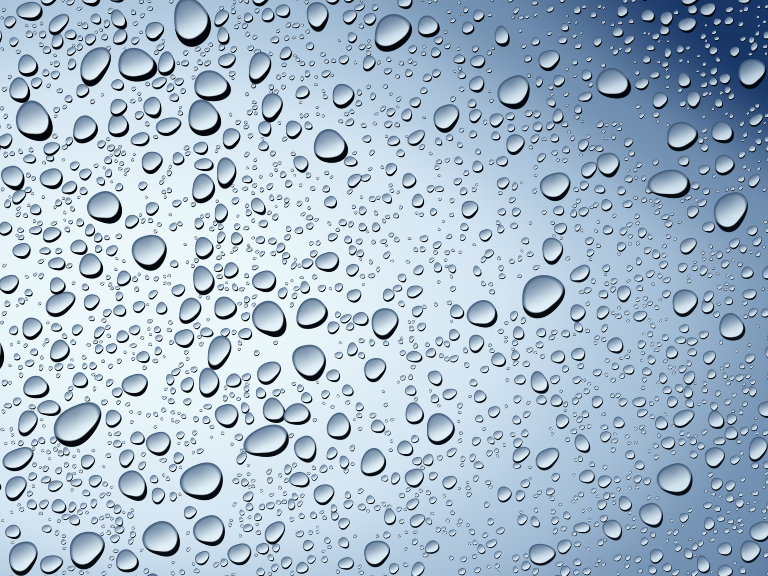
Give the GLSL for this texture, as a Shadertoy shader.

```glsl
const int LAYERS = 5;
const vec3 PALE = vec3(0.92, 0.97, 0.98);
const vec3 SKY = vec3(0.84, 0.905, 0.955);
const vec3 HAZE = vec3(0.67, 0.77, 0.86);
const vec3 STEEL = vec3(0.45, 0.57, 0.70);
const vec3 DEEP = vec3(0.09, 0.21, 0.40);
const vec3 RIM = vec3(0.20, 0.31, 0.44);
const vec3 INK = vec3(0.01, 0.02, 0.04);
const vec3 GLINT = vec3(0.89, 0.945, 0.975);
const vec2 SHADE_DIR = vec2(0.42, -0.907);

struct Drop {
    vec2 centre;
    float radius;   // zero when the cell is empty
    vec2 shape;     // random values for outline
};

// Arithmetic hash, three values per cell and layer
vec3 hash3(vec3 p) {
    p = fract(p * vec3(0.1031, 0.1030, 0.0973));
    p += dot(p, p.yxz + 33.33);
    return fract((p.xxy + p.yxx) * p.zyx);
}

float layerSize(int layer) {
    return 0.102 * pow(0.6, float(layer));
}

// Drops crowd the left side and thin out in the middle
float density(vec2 p, int layer) {
    float left = 1.0 - smoothstep(0.3, 0.75, p.x);
    float right = smoothstep(0.85, 1.25, p.x);
    float base = layer < 2 ? 0.20 : (layer < 4 ? 0.42 : 0.20);
    float crowd = layer < 2 ? 0.52 : 0.28;
    return base + crowd * left + 0.20 * right;
}

Drop dropAt(vec2 cell, int layer) {
    float size = layerSize(layer);
    vec3 place = hash3(vec3(cell + 17.0, float(layer) * 7.0 + 3.0));
    vec3 form = hash3(vec3(cell + 71.0, float(layer) * 5.0 + 29.0));
    vec2 centre = (cell + 0.5 + 0.6 * (place.xy - 0.5)) * size;
    float radius = size * mix(0.17, 0.34, pow(form.x, 1.4));
    radius *= step(place.z, density(centre, layer));
    return Drop(centre, radius, form.yz);
}

// Coordinates in which the outline of the drop has length one
vec2 dropSpace(vec2 p, Drop drop) {
    vec2 q = (p - drop.centre) / drop.radius;
    float lean = mix(-0.6, 1.7, drop.shape.x);
    vec2 axis = vec2(sin(lean), cos(lean));
    float stretch = mix(1.0, 1.45, drop.shape.y * drop.shape.y);
    q += axis * dot(q, axis) * (1.0 / stretch - 1.0);
    float angle = atan(q.y, q.x);
    float phase = 6.2832 * fract(drop.shape.x * 7.0 + drop.shape.y);
    float wobble = 0.06 * sin(2.0 * angle + phase) + 0.05 * sin(3.0 * angle - phase);
    return q / (1.0 + wobble);
}

// True when a larger drop already occupies the place
bool crowded(Drop drop, int layer) {
    for (int j = 0; j < layer; j++) {
        vec2 home = floor(drop.centre / layerSize(j));
        for (int k = 0; k < 9; k++) {
            Drop other = dropAt(home + vec2(k % 3 - 1, k / 3 - 1), j);
            float reach = 1.15 * (other.radius + drop.radius);
            if (other.radius > 0.0 && distance(other.centre, drop.centre) < reach) return true;
        }
    }
    return false;
}

// Soft light from the left, deep blue in the upper right
vec3 backdrop(vec2 uv) {
    float t = length((uv - vec2(0.2, 0.47)) * vec2(0.88, 1.0));
    t += 0.32 * uv.x * uv.x * smoothstep(0.5, 1.0, uv.y);
    vec3 colour = mix(PALE, SKY, smoothstep(0.12, 0.40, t));
    colour = mix(colour, HAZE, smoothstep(0.36, 0.58, t));
    colour = mix(colour, STEEL, smoothstep(0.54, 0.76, t));
    return mix(colour, DEEP, smoothstep(0.74, 1.08, t));
}

// Lens body, dark rim and black lower crescent
vec3 shadeDrop(vec2 q, vec3 behind, float contrast, float blur) {
    float edge = length(q);
    float fall = dot(q, SHADE_DIR);
    vec3 body = mix(STEEL * 0.85, GLINT, smoothstep(-0.95, 0.5, fall));
    body = mix(body, behind, 0.15);
    body = mix(body, RIM, 0.8 * smoothstep(0.78, 1.0, edge));
    float shift = mix(0.18, 0.42, contrast);
    float inner = length(q + SHADE_DIR * shift) - 1.05;
    float crescent = smoothstep(-0.03 - blur, 0.03 + blur, inner);
    return mix(body, mix(RIM * 0.3, INK, contrast), crescent);
}

void mainImage(out vec4 fragColor, in vec2 fragCoord) {
    vec2 p = fragCoord / iResolution.y;
    vec2 uv = fragCoord / iResolution.xy;
    float pixel = 1.0 / iResolution.y;
    vec3 behind = backdrop(uv);
    vec3 colour = behind;
    float contrast = clamp(0.72 + 0.5 * uv.y - 0.35 * uv.x, 0.4, 1.0);

    for (int layer = LAYERS - 1; layer >= 0; layer--) {
        vec2 home = floor(p / layerSize(layer));
        for (int k = 0; k < 9; k++) {
            Drop drop = dropAt(home + vec2(k % 3 - 1, k / 3 - 1), layer);
            if (drop.radius <= 0.0) continue;
            vec2 q = dropSpace(p, drop);
            float blur = pixel / drop.radius;
            float cover = 1.0 - smoothstep(-0.6 * blur, 0.6 * blur, length(q) - 1.0);
            if (cover <= 0.0 || crowded(drop, layer)) continue;
            colour = mix(colour, shadeDrop(q, behind, contrast, 0.35 * blur), cover);
        }
    }
    fragColor = vec4(colour, 1.0);
}
```
